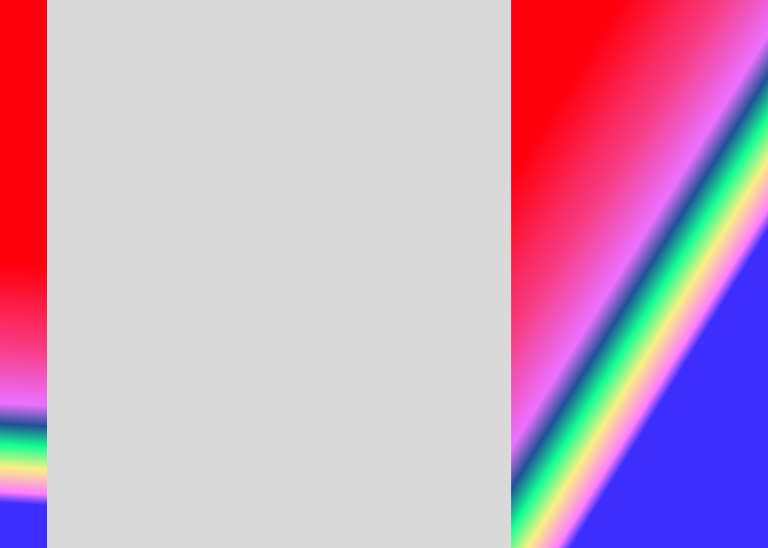
This background is drawn by a WebGL 1 fragment shader. Its source:

```glsl
precision highp float;
// A plain grey panel between two strips of a tilted rainbow gradient, red to blue.

uniform vec2 u_resolution;

// Panel edges, as fractions of the canvas width
const float PANEL_LEFT = 0.0612;
const float PANEL_RIGHT = 0.6655;

// Gradient lines: slope, start and length, in canvas heights from the top
const float LEFT_SLOPE = 0.06;
const float LEFT_START = 0.483;
const float LEFT_LENGTH = 0.434;
const float RIGHT_SLOPE = 1.61;
const float RIGHT_START = -0.428;
const float RIGHT_LENGTH = 0.848;

const vec3 GREY = vec3(0.851);
const vec3 RED = vec3(1.0, 0.0, 0.05);
const vec3 ROSE = vec3(0.97, 0.24, 0.53);
const vec3 ORCHID = vec3(0.92, 0.44, 1.0);
const vec3 NAVY = vec3(0.12, 0.32, 0.59);
const vec3 GREEN = vec3(0.08, 1.0, 0.57);
const vec3 YELLOW = vec3(0.98, 0.94, 0.52);
const vec3 PINK = vec3(1.0, 0.49, 1.0);
const vec3 BLUE = vec3(0.235, 0.18, 1.0);

// Linear blend between two neighbouring colour stops
float ramp(float start, float end, float t) {
    return clamp((t - start) / (end - start), 0.0, 1.0);
}

vec3 rainbow(float t) {
    vec3 color = mix(RED, ROSE, ramp(0.0, 0.35, t));
    color = mix(color, ORCHID, ramp(0.35, 0.58, t));
    color = mix(color, NAVY, ramp(0.58, 0.668, t));
    color = mix(color, GREEN, ramp(0.668, 0.756, t));
    color = mix(color, YELLOW, ramp(0.756, 0.849, t));
    color = mix(color, PINK, ramp(0.849, 0.954, t));
    return mix(color, BLUE, ramp(0.954, 1.0, t));
}

void main() {
    vec2 uv = gl_FragCoord.xy / u_resolution;
    float aspect = u_resolution.x / u_resolution.y;
    float x = uv.x * aspect;
    float depth = 1.0 - uv.y;

    // Shallow gradient on the left, steep diagonal on the right
    float leftT = (depth - LEFT_SLOPE * x - LEFT_START) / LEFT_LENGTH;
    float rightT = (depth - RIGHT_SLOPE * (aspect - x) - RIGHT_START) / RIGHT_LENGTH;
    float middle = 0.5 * (PANEL_LEFT + PANEL_RIGHT);
    vec3 color = rainbow(uv.x < middle ? leftT : rightT);

    // Panel with edges smoothed over one pixel
    float inside = min(uv.x - PANEL_LEFT, PANEL_RIGHT - uv.x);
    float panel = clamp(inside * u_resolution.x + 0.5, 0.0, 1.0);
    gl_FragColor = vec4(mix(color, GREY, panel), 1.0);
}
```
